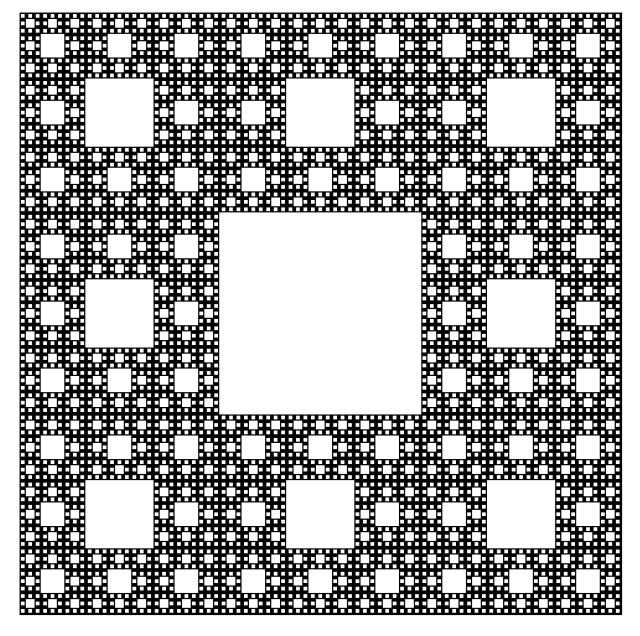
Reproduce this pattern procedurally as a Shadertoy shader.

```glsl
// Draws a five-level Sierpinski carpet in black on a white page.

// Smooth coverage of an axis-aligned square centred at the origin.
float squareCover(vec2 p, float halfSide, float pixel) {
    vec2 cover = clamp((halfSide - abs(p)) / pixel + 0.5, 0.0, 1.0);
    return cover.x * cover.y;
}

void mainImage(out vec4 fragColor, in vec2 fragCoord) {
    float pixel = 1.0 / iResolution.y;
    vec2 p = (fragCoord - 0.5 * iResolution.xy) * pixel;

    // Black body of the carpet
    float ink = squareCover(p - vec2(0.0013, 0.0066), 0.4737, pixel);

    // Holes: each level repeats a centred square in cells a third as wide
    vec2 carpet = p - vec2(0.0004, 0.0072) + 0.4736;
    float cell = 0.9472;
    for (int level = 0; level < 5; level++) {
        vec2 local = (fract(carpet / cell) - 0.5) * cell;
        float hole = squareCover(local, cell / 6.0 + 0.00098, pixel);
        ink *= 1.0 - hole;
        cell /= 3.0;
    }

    vec3 paper = vec3(1.0);
    vec3 black = vec3(0.005);
    fragColor = vec4(mix(paper, black, ink), 1.0);
}
```
